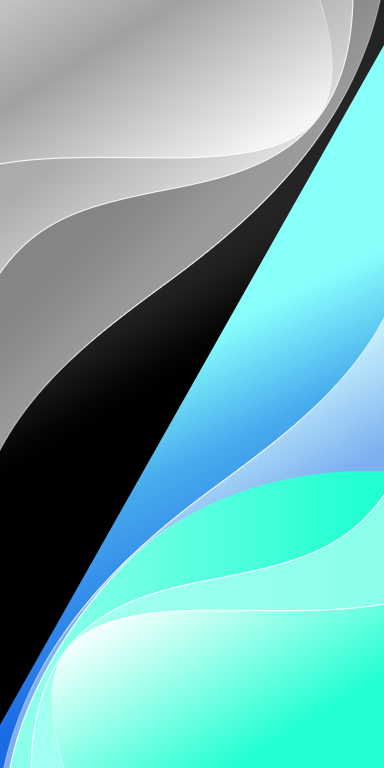
Give the GLSL for this background, as a Shadertoy shader.

```glsl
// Draws two mirrored stacks of sweeping waves, grey and aqua, split by a diagonal.

// Layout: x runs 0..1 rightwards, y runs 0..2 downwards
const vec2 EXTENT = vec2(1.0, 2.0);
const vec2 DIAGONAL_POINT = vec2(0.5, 1.0025);
const vec2 DIAGONAL_NORMAL = vec2(0.871, 0.492);
const float LINE_HALF_WIDTH = 0.0015;
const float LINE_STRENGTH = 0.9;
const int SOLVE_STEPS = 14;

// Each wave is two joined cubic Bezier arcs
const vec2 OUTER_WAVE[7] = vec2[7](vec2(0.0, 1.172), vec2(0.099, 0.984), vec2(0.273, 0.855),
    vec2(0.432, 0.738), vec2(0.625, 0.596), vec2(0.911, 0.365), vec2(0.99, 0.0));
const vec2 MIDDLE_WAVE[7] = vec2[7](vec2(0.0, 0.711), vec2(0.109, 0.557), vec2(0.247, 0.531),
    vec2(0.469, 0.487), vec2(0.69, 0.443), vec2(0.911, 0.365), vec2(0.919, 0.0));
const vec2 INNER_WAVE[7] = vec2[7](vec2(0.0, 0.427), vec2(0.13, 0.404), vec2(0.286, 0.411),
    vec2(0.443, 0.411), vec2(0.781, 0.411), vec2(0.938, 0.333), vec2(0.833, 0.0));
const vec2 GREEN_WAVE[7] = vec2[7](vec2(0.026, 2.0), vec2(0.065, 1.797), vec2(0.208, 1.563),
    vec2(0.391, 1.409), vec2(0.56, 1.276), vec2(0.781, 1.219), vec2(1.0, 1.227));

// Colours
const vec3 CYAN = vec3(0.53, 1.0, 0.985);
const vec3 SKY = vec3(0.28, 0.67, 0.93);
const vec3 BLUE = vec3(0.11, 0.42, 0.9);
const vec3 PALE_BLUE = vec3(0.76, 0.93, 0.985);
const vec3 SOFT_BLUE = vec3(0.49, 0.69, 0.94);
const vec3 GREEN = vec3(0.13, 1.0, 0.82);
const vec3 MINT = vec3(0.55, 1.0, 0.92);
const vec3 PALE_MINT = vec3(0.63, 1.0, 0.94);
const vec3 MINT_WHITE = vec3(0.96, 1.0, 0.995);

float ramp(float from, float to, float x) {
    return clamp((x - from) / (to - from), 0.0, 1.0);
}

vec2 bezier(vec2 a, vec2 b, vec2 c, vec2 d, float t) {
    float s = 1.0 - t;
    return s * s * s * a + 3.0 * s * s * t * b + 3.0 * s * t * t * c + t * t * t * d;
}

// Signed distance to a wave, positive below it; x - y grows along every wave
float waveDistance(vec2 q, vec2 w[7]) {
    float along = q.x - q.y;
    bool first = along < w[3].x - w[3].y;
    vec2 a = first ? w[0] : w[3];
    vec2 b = first ? w[1] : w[4];
    vec2 c = first ? w[2] : w[5];
    vec2 d = first ? w[3] : w[6];
    float t = 0.5;
    float stride = 0.25;
    for (int i = 0; i < SOLVE_STEPS; i++) {
        vec2 p = bezier(a, b, c, d, t);
        t += p.x - p.y < along ? stride : -stride;
        stride *= 0.5;
    }
    float s = 1.0 - t;
    vec2 tangent = normalize(s * s * (b - a) + 2.0 * s * t * (c - b) + t * t * (d - c));
    vec2 offset = q - bezier(a, b, c, d, t);
    return tangent.x * offset.y - tangent.y * offset.x;
}

// Fill where dist is negative, then a fine white rim
vec3 layer(vec3 base, vec3 fill, float dist, float rim, float pixel) {
    vec3 color = mix(base, fill, clamp(0.5 - dist / pixel, 0.0, 1.0));
    float line = clamp((LINE_HALF_WIDTH - abs(dist)) / pixel + 0.5, 0.0, 1.0);
    return mix(color, vec3(1.0), line * rim * LINE_STRENGTH);
}

void mainImage(out vec4 fragColor, in vec2 fragCoord) {
    vec2 q = fragCoord / iResolution.xy * EXTENT;
    q.y = EXTENT.y - q.y;
    float pixel = 1.0 / iResolution.x;
    float diagonal = dot(q - DIAGONAL_POINT, DIAGONAL_NORMAL);

    // Both stacks share their waves by a half turn
    vec2 m = diagonal < 0.0 ? q : EXTENT - q;
    float outer = waveDistance(m, OUTER_WAVE);
    float middle = waveDistance(m, MIDDLE_WAVE);
    float inner = waveDistance(m, INNER_WAVE);
    float outerRim = mix(0.5, 1.0, ramp(0.0, 0.3, m.x)) * (1.0 - 0.6 * ramp(0.75, 0.95, m.x));
    float innerRim = 1.0 - 0.8 * ramp(0.75, 0.87, m.x);
    float sheen = dot(m, vec2(0.52, 0.85));
    float slant = dot(q, vec2(0.5, 0.87));

    // Grey stack over black
    vec3 grey = vec3(0.14 * (1.0 - smoothstep(0.83, 1.1, slant)));
    float band = mix(0.52, 0.61, smoothstep(0.55, 0.85, 0.7 * (q.x + q.y)));
    grey = layer(grey, vec3(band), outer, outerRim, pixel);
    band = mix(0.67, 0.92, ramp(0.417, 0.83, dot(q, vec2(0.6, 0.8))));
    grey = layer(grey, vec3(band), middle, 0.95, pixel);
    band = mix(0.77, 0.63, ramp(0.0, 0.244, sheen)) + 0.33 * ramp(0.244, 0.68, sheen);
    grey = layer(grey, vec3(band), inner, innerRim, pixel);

    // Aqua stack over blue
    float depth = dot(q, vec2(0.436, 0.9));
    vec3 aqua = mix(CYAN, SKY, ramp(1.02, 1.3, depth));
    aqua = mix(aqua, BLUE, ramp(1.3, 1.72, depth));
    aqua = layer(aqua, mix(PALE_BLUE, SOFT_BLUE, ramp(1.25, 1.52, slant)), outer, outerRim, pixel);
    float greenRim = 1.0 - ramp(0.25, 0.5, q.x);
    aqua = layer(aqua, mix(MINT, GREEN, ramp(0.12, 0.95, q.x)),
        -waveDistance(q, GREEN_WAVE), greenRim, pixel);
    aqua = layer(aqua, mix(PALE_MINT, MINT, ramp(0.3, 0.9, q.x)), middle, 0.95, pixel);
    aqua = layer(aqua, mix(GREEN, MINT_WHITE, ramp(0.2, 0.7, sheen)), inner, innerRim, pixel);

    fragColor = vec4(mix(grey, aqua, clamp(diagonal / pixel + 0.5, 0.0, 1.0)), 1.0);
}
```
